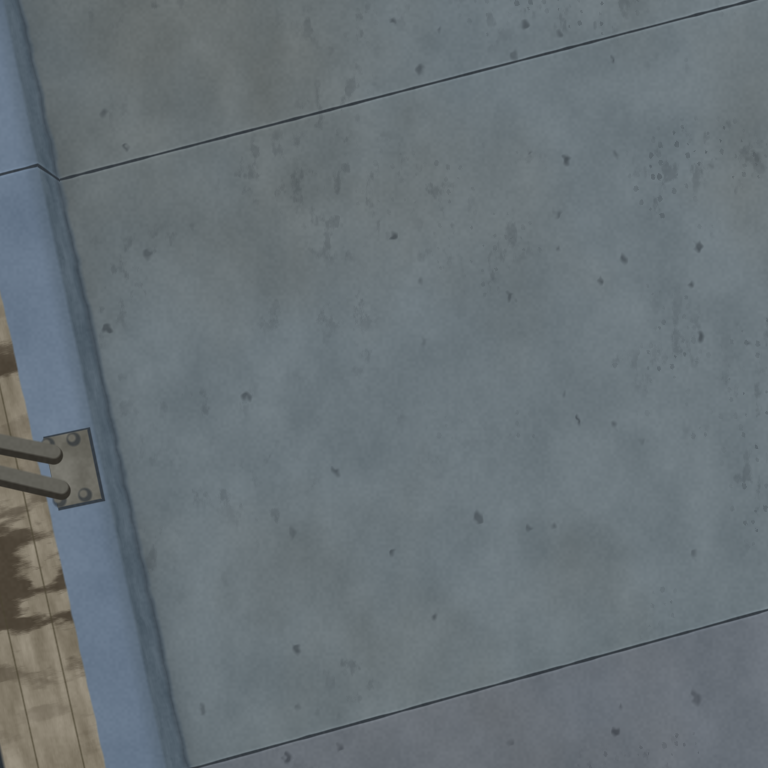
Reproduce this texture procedurally as a WebGL 1 fragment shader.

```glsl
precision mediump float;
// Weathered blue-grey panel with two slanted seams, a recessed channel and a
// raised edge strip; a bolted bracket and worn planks sit at the left.
// Layers of half-planes, line distances, value noise and hashed pits.
uniform vec2 u_resolution;

#define PANEL vec3(0.418, 0.460, 0.482)
#define WARM_STAIN vec3(0.400, 0.420, 0.415)
#define STRIP vec3(0.405, 0.465, 0.535)
#define CHANNEL vec3(0.315, 0.365, 0.405)
#define PLANK vec3(0.520, 0.490, 0.430)
#define METAL vec3(0.420, 0.415, 0.385)
#define DARK vec3(0.165, 0.185, 0.205)
#define SEAM_WIDTH 0.0016
#define GRAIN 0.022
#define PIT_STRENGTH 0.50

float hash(vec2 p) {
  p = fract(p * vec2(0.1031, 0.1137));
  p += dot(p, p.yx + 33.33);
  return fract((p.x + p.y) * p.x * 17.0);
}

float noise(vec2 p) {
  vec2 i = floor(p), f = fract(p);
  f = f * f * (3.0 - 2.0 * f);
  return mix(mix(hash(i), hash(i + vec2(1, 0)), f.x),
             mix(hash(i + vec2(0, 1)), hash(i + vec2(1, 1)), f.x), f.y);
}

float fbm(vec2 p) {
  float sum = 0.0, amp = 0.5;
  for (int i = 0; i < 5; i++) {
    sum += amp * noise(p + 40.0);
    p = p * 2.03 + 7.1;
    amp *= 0.5;
  }
  return sum;
}

float soft(float d, float w) { return 1.0 - smoothstep(-w, w, d); }

float segment(vec2 p, vec2 a, vec2 b) {
  vec2 d = b - a;
  return length(p - a - d * clamp(dot(p - a, d) / dot(d, d), 0.0, 1.0));
}

float box(vec2 p, vec2 b) {
  vec2 d = abs(p) - b;
  return length(max(d, 0.0)) + min(max(d.x, d.y), 0.0);
}

// One hashed, irregular speck per cell; density thins the cells.
float pits(vec2 p, float cells, float density, float size) {
  vec2 id = floor(p * cells) + 20.0;
  vec2 f = fract(p * cells) - 0.5;
  vec2 shift = vec2(hash(id + 3.0), hash(id + 17.0)) - 0.5;
  float r = size * (0.4 + hash(id + 29.0));
  f += 0.12 * (noise(p * cells * 9.0) - 0.5);
  float d = length((f - shift * 0.6) * vec2(1.2, 0.9));
  return step(hash(id + 51.0), density) * soft(d - r, 0.06) * (0.35 + 0.65 * hash(id + 8.0));
}

vec3 panelColor(vec2 p) {
  float cloud = fbm(p * vec2(5.0, 4.0) + 3.0);
  float mottle = fbm(p * vec2(23.0, 17.0));
  float warm = exp(-7.0 * dot(p - vec2(0.25, 0.2), p - vec2(0.25, 0.2)));
  vec3 c = mix(PANEL, WARM_STAIN, clamp(0.55 * warm + 1.3 * (cloud - 0.5), 0.0, 0.8));
  c += 0.075 * (mottle - 0.48) + 0.025 * (p.x - 0.5) * (1.0 - p.y);
  float right = smoothstep(0.3, 0.85, p.x);
  float patchy = smoothstep(0.46, 0.66, fbm(p * 9.0 + 11.0));
  float wear = pits(p, 17.0, 0.10 + 0.17 * right, 0.08);
  wear = max(wear, patchy * right * 0.6 * pits(p + 0.3, 65.0, 0.5, 0.18));
  wear = max(wear, 0.35 * patchy * smoothstep(0.56, 0.75, fbm(p * vec2(75.0, 45.0))));
  return mix(c, DARK, wear * PIT_STRENGTH);
}

vec3 plankColor(vec2 p, float along) {
  float grain = fbm(vec2(along * 60.0, p.y * 18.0));
  vec3 c = PLANK + 0.24 * (grain - 0.5);
  float zone = exp(-pow((p.y - 0.76) / 0.1, 2.0)) + 0.75 * exp(-pow((p.y - 0.48) / 0.045, 2.0));
  float rot = smoothstep(0.42, 0.62, fbm(vec2(p.x * 17.0, (p.y + 0.2 * p.x) * 50.0)) + 0.12 * zone - 0.06);
  c = mix(c, vec3(0.25, 0.22, 0.18), rot * min(0.12 + zone, 0.85));
  float joint = abs(fract((along + 0.112) / 0.06 + 0.5) - 0.5) * 0.06;
  c = mix(c, vec3(0.28, 0.26, 0.20), 0.7 * soft(joint - 0.001, 0.0015));
  return mix(c, DARK, soft(along + 0.216, 0.003));
}

void main() {
  vec2 p = gl_FragCoord.xy / u_resolution;
  p.y = 1.0 - p.y;
  float aa = 1.0 / min(u_resolution.x, u_resolution.y);
  float wobble = 0.004 * (noise(p * 65.0) - 0.5);

  // Panel, with a cooler, dimmer area below the lower seam
  vec3 col = panelColor(p);
  float lowSeam = (p.y - 1.0 + 0.276 * (p.x - 0.254)) * 0.964;
  col = mix(col, col * vec3(0.97, 0.94, 0.96), soft(-lowSeam, aa));

  // Recessed channel and raised strip
  float inner = p.x - 0.0286 - 0.219 * p.y + wobble;
  float outer = p.x - 0.004 - 0.212 * p.y;
  col *= 1.0 - 0.10 * exp(-max(inner, 0.0) * 45.0);
  vec3 channel = CHANNEL + 0.10 * (fbm(vec2(inner * 120.0, p.y * 22.0)) - 0.5);
  channel = mix(channel, DARK, 0.45 * soft(abs(inner + 0.004) - 0.002, 0.005));
  col = mix(col, channel, soft(inner, 0.004));
  vec3 strip = STRIP + 0.07 * (fbm(p * 14.0 + 5.0) - 0.48);
  strip = mix(strip, CHANNEL, 0.45 * smoothstep(-0.025, 0.0, outer));
  col = mix(col, strip, soft(outer, 0.003));

  // Seams, including the bend across the channel
  float topSeam = abs(p.y - 0.234 + 0.259 * (p.x - 0.078)) * 0.968;
  float bend = min(segment(p, vec2(-0.01, 0.230), vec2(0.049, 0.215)),
                   segment(p, vec2(0.049, 0.215), vec2(0.078, 0.235)));
  float seam = p.x > 0.078 ? min(topSeam, abs(lowSeam)) : bend;
  seam += 0.25 * wobble;
  col = mix(col, col * 1.09, soft(seam - 0.004, 0.002));
  col = mix(col, DARK, 0.88 * soft(seam - SEAM_WIDTH, aa));

  // Worn planks beyond the strip
  float along = p.x - 0.222 * p.y;
  col = mix(col, plankColor(p, along), soft(along + 0.084 + 0.5 * wobble, aa * 1.5));

  // Bracket plate, its cast edge and four bolts
  vec2 d = p - vec2(0.0945, 0.610);
  vec2 q = vec2(dot(d, vec2(0.979, -0.204)), dot(d, vec2(0.204, 0.979)));
  col = mix(col, DARK, 0.85 * soft(box(q - vec2(0.002, 0.001), vec2(0.030, 0.048)) - 0.001, aa));
  vec3 plate = METAL + 0.14 * (fbm(p * 45.0) - 0.5);
  col = mix(col, plate, soft(box(q, vec2(0.029, 0.046)), aa));
  float bolt = length(abs(q + vec2(0.008, 0.0)) - vec2(0.017, 0.037));
  col = mix(col, DARK, 0.65 * soft(bolt - 0.009, 0.002));
  col = mix(col, METAL * 0.95, soft(length(abs(q + vec2(0.010, 0.002)) - vec2(0.017, 0.037)) - 0.005, 0.002));

  // Two bars with shaded undersides
  for (int i = 0; i < 2; i++) {
    float k = float(i);
    vec2 a = vec2(-0.03, 0.568 + 0.040 * k);
    vec2 b = vec2(0.070 + 0.010 * k, 0.588 + 0.046 * k);
    col = mix(col, vec3(0.19, 0.18, 0.16), soft(segment(p, a + vec2(0.0, 0.006), b + vec2(0.0, 0.005)) - 0.012, aa));
    col = mix(col, METAL * 0.88, soft(segment(p, a, b) - 0.009, aa * 1.5));
  }

  // Fine surface grain
  col += GRAIN * (noise(p * 256.0) - 0.5);
  gl_FragColor = vec4(clamp(col, 0.0, 1.0), 1.0);
}
```
